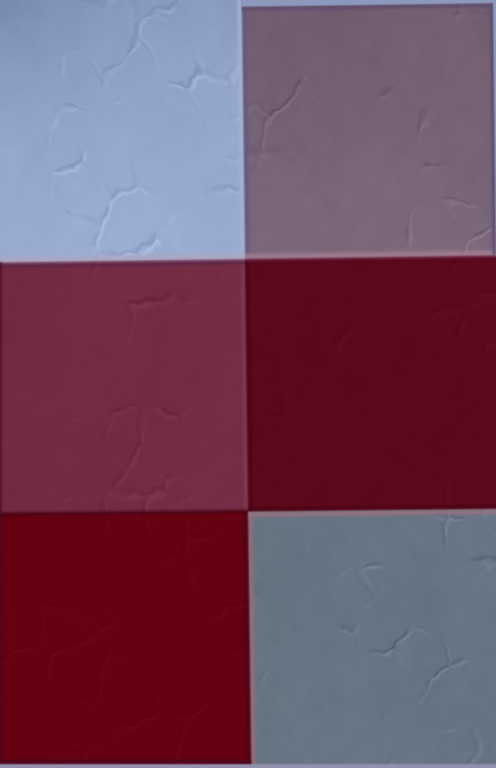
Give the GLSL for this background, as a WebGL 1 fragment shader.

```glsl
precision highp float;
// Six painted squares in pale blue, mauve, wine, crimson and slate, with soft ridged seams.
uniform vec2 u_resolution;

#define SEAM_WIDTH 0.0031
#define EDGE_BLUR 0.0018
#define BRUSH_STRENGTH 0.012
#define GRAIN_STRENGTH 0.009
#define CREASE_STRENGTH 0.07
#define CREASE_SCALE 15.0
#define PALE_BLUE vec3(0.588, 0.660, 0.802)
#define MAUVE vec3(0.455, 0.380, 0.455)
#define WINE vec3(0.450, 0.170, 0.262)
#define CRIMSON vec3(0.365, 0.030, 0.105)
#define DEEP_RED vec3(0.395, 0.005, 0.068)
#define SLATE vec3(0.402, 0.452, 0.520)

vec2 hash2(vec2 p) {
  return fract(sin(vec2(dot(p, vec2(127.1, 311.7)), dot(p, vec2(269.5, 183.3)))) * 4375.85);
}

// Gap between the two nearest cell points: small along cell borders.
float cellGap(vec2 p) {
  vec2 cell = floor(p);
  float nearest = 8.0, second = 8.0;
  for (int j = -1; j <= 1; j++) {
    for (int i = -1; i <= 1; i++) {
      vec2 c = cell + vec2(float(i), float(j));
      float d = length(c + hash2(c) - p);
      second = min(second, max(nearest, d));
      nearest = min(nearest, d);
    }
  }
  return second - nearest;
}

// Layered sines for uneven paint, roughly -1 to 1.
float brush(vec2 p) {
  float sum = 0.0, amp = 0.5;
  for (int i = 0; i < 5; i++) {
    sum += amp * sin(p.x + 1.7 * sin(p.y * 0.7)) * cos(p.y * 0.8 + sin(p.x * 1.3));
    p = mat2(1.5, 1.1, -1.1, 1.5) * p + 2.3;
    amp *= 0.65;
  }
  return sum;
}

// Height of a thin raised fold in the paint.
float fold(vec2 p) { return 1.0 - smoothstep(0.0, 0.16, cellGap(p * CREASE_SCALE)); }

float side(float d) { return smoothstep(-EDGE_BLUR, EDGE_BLUR, d); }

float ridge(float d, float width) { return exp(-d * d / (width * width)); }

void main() {
  vec2 uv = gl_FragCoord.xy / u_resolution;
  float aspect = u_resolution.x / u_resolution.y;
  vec2 p = vec2(uv.x * aspect, uv.y);

  // Signed distances to the slightly tilted seams, in canvas heights.
  float dx = (uv.x - 0.507 + 0.020 * uv.y) * aspect;
  float dHigh = uv.y - 0.659 - 0.009 * uv.x;
  float dLow = uv.y - 0.3305 - 0.007 * uv.x;
  float right = side(dx);
  float top = side(dHigh);
  float bottom = 1.0 - side(dLow);
  float middle = (1.0 - top) * (1.0 - bottom);

  // Broad shading inside the tiles.
  float rise = clamp((uv.y - 0.66) / 0.34, 0.0, 1.0);
  float corner = exp(-9.0 * length(p - vec2(0.0, 1.0)));
  vec3 blue = PALE_BLUE + mix(0.018, -0.045, rise * rise) - 0.08 * corner;
  vec3 mauve = MAUVE + mix(0.025, -0.015, rise);
  vec3 wine = WINE + 0.02 * (uv.x - 0.25);
  vec3 slate = SLATE + vec3(0.0, 0.01, -0.015) * (1.0 - uv.x);

  vec3 col = mix(wine, CRIMSON, right);
  col = mix(col, mix(blue, mauve, right), top);
  col = mix(col, mix(DEEP_RED, slate, right), bottom);

  // Brush marks, fine grain and sparse folds lit from one side, weaker on the reds.
  float chalky = mix(0.25, 1.0, smoothstep(0.03, 0.35, col.g));
  float marks = brush(p * vec2(16.0, 12.0));
  float grain = brush(p * vec2(95.0, 80.0) + 3.0);
  vec2 bent = p + 0.018 * vec2(marks, brush(p * 19.0 + 4.0));
  float relief = fold(bent) - fold(bent + vec2(0.0025, -0.003));
  relief *= smoothstep(0.1, 0.5, brush(p * 13.0 + 7.0));
  col += chalky * (BRUSH_STRENGTH * marks + GRAIN_STRENGTH * grain + CREASE_STRENGTH * relief);

  // Vertical seam: pale ridge with a shadow on the darker tile.
  float flip = mix(1.0, -1.0, bottom);
  vec3 ridgeColor = mix(vec3(0.54, 0.26, 0.34), vec3(0.65, 0.69, 0.82), top);
  ridgeColor = mix(ridgeColor, vec3(0.60, 0.42, 0.47), bottom);
  vec3 shadeColor = mix(vec3(0.27, 0.02, 0.09), vec3(0.37, 0.34, 0.50), top);
  col = mix(col, shadeColor, 0.75 * ridge(dx - flip * 0.0032, SEAM_WIDTH * 1.1));
  col = mix(col, ridgeColor, mix(0.85, 0.5, middle) * ridge(dx + flip * 0.0027, SEAM_WIDTH));

  // Upper seam: pinkish ridge above a plum shadow.
  vec3 plum = mix(vec3(0.34, 0.13, 0.27), vec3(0.33, 0.02, 0.12), right);
  vec3 blush = mix(vec3(0.67, 0.65, 0.76), vec3(0.63, 0.48, 0.56), right);
  col = mix(col, plum, 0.75 * ridge(dHigh + 0.005, SEAM_WIDTH));
  col = mix(col, blush, 0.9 * ridge(dHigh - 0.0025, SEAM_WIDTH * 1.4));

  // Lower seam: dark all along, with a pink ridge above the slate.
  col = mix(col, vec3(0.28, 0.01, 0.07), 0.75 * ridge(dLow - 0.003 * right, SEAM_WIDTH));
  col = mix(col, vec3(0.59, 0.45, 0.50), 0.85 * right * ridge(dLow + 0.004, SEAM_WIDTH * 1.15));

  // Outer rims: dark outline, then pale ground beyond it.
  float dTop = 0.987 + 0.009 * uv.x - uv.y;
  float dRight = (0.994 + 0.018 * (1.0 - uv.y) - uv.x) * aspect;
  float dBottom = uv.y - 0.005;
  float rim = right * top * max(ridge(dTop - 0.003, SEAM_WIDTH), ridge(dRight - 0.002, SEAM_WIDTH));
  col = mix(col, vec3(0.36, 0.29, 0.42), 0.7 * rim);
  col = mix(col, vec3(0.55, 0.60, 0.74), right * top * (1.0 - side(min(dTop, dRight))));
  float leftRim = (1.0 - top) * ridge(p.x, SEAM_WIDTH);
  float baseRim = (1.0 - right) * ridge(dBottom - 0.003, SEAM_WIDTH);
  col = mix(col, vec3(0.25, 0.04, 0.14), 0.6 * max(leftRim, baseRim));
  col = mix(col, vec3(0.57, 0.57, 0.68), 1.0 - side(dBottom));

  gl_FragColor = vec4(clamp(col, 0.0, 1.0), 1.0);
}
```
